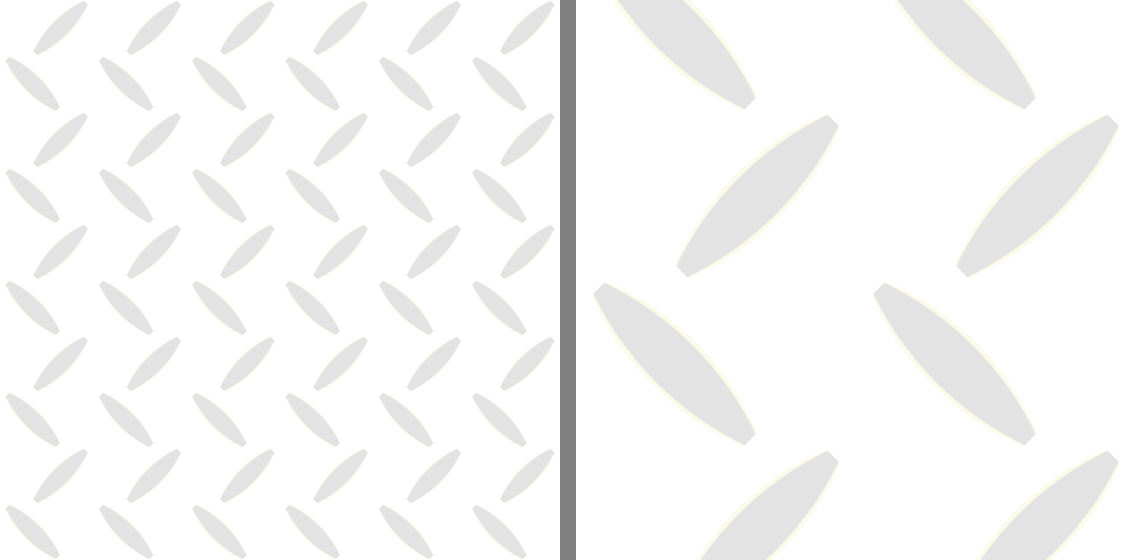
Left: the whole. Right: its middle third, enlarged.
Write a WebGL 1 fragment shader that draws this pattern.

```glsl
precision highp float;
// Pale tread plate: each cell of a 6 by 5 grid holds one rising and one
// falling blunt lens. A lens is two circular arcs cut flat at both ends;
// a slightly wider cream lens beneath the grey one leaves a thin side rim.

uniform vec2 u_resolution;

const vec2 REPEATS = vec2(6.0, 5.0);
const vec3 WHITE = vec3(1.0);
const vec3 CREAM = vec3(0.99, 0.98, 0.91);
const vec3 GREY = vec3(0.895, 0.89, 0.89);

// Lens sizes in canvas units
const float HALF_LENGTH = 0.0637;
const float HALF_WIDTH = 0.0154;
const float HALF_TIP = 0.0046;
const float RIM_MIDDLE = 0.0026;
const float RIM_TIP = 0.001;

// Signed distance to a lens along x, cut flat where its half width is tip
float bluntLens(vec2 p, float halfLength, float halfWidth, float tip) {
  float rise = halfWidth - tip;
  float radius = (halfLength * halfLength + rise * rise) / (2.0 * rise);
  float sides = length(vec2(p.x, abs(p.y) + radius - halfWidth)) - radius;
  float ends = abs(p.x) - halfLength;
  return max(sides, ends);
}

// Coverage of a shape, smoothed over about one pixel
float coverage(float dist, float pixel) {
  return clamp(0.5 - dist / pixel, 0.0, 1.0);
}

// Axes along and across a diagonal; slope is 1 rising, -1 falling
vec2 diagonalAxes(vec2 p, float slope) {
  return vec2(p.x + slope * p.y, p.y - slope * p.x) * sqrt(0.5);
}

// Paints one rimmed lens over a base colour
vec3 paintTread(vec3 base, vec2 p, float slope, float pixel) {
  vec2 q = diagonalAxes(p, slope);
  float rim = bluntLens(q, HALF_LENGTH, HALF_WIDTH + RIM_MIDDLE, HALF_TIP + RIM_TIP);
  float body = bluntLens(q, HALF_LENGTH, HALF_WIDTH, HALF_TIP);
  vec3 colour = mix(base, CREAM, coverage(rim, pixel));
  return mix(colour, GREY, coverage(body, pixel));
}

void main() {
  vec2 uv = gl_FragCoord.xy / u_resolution;
  float pixel = 1.0 / min(u_resolution.x, u_resolution.y);
  vec2 cell = fract(uv * REPEATS);

  // Two treads per cell, offsets turned back into canvas units
  vec3 colour = WHITE;
  colour = paintTread(colour, (cell - vec2(0.648, 0.75)) / REPEATS, 1.0, pixel);
  colour = paintTread(colour, (cell - vec2(0.352, 0.25)) / REPEATS, -1.0, pixel);
  gl_FragColor = vec4(colour, 1.0);
}
```
